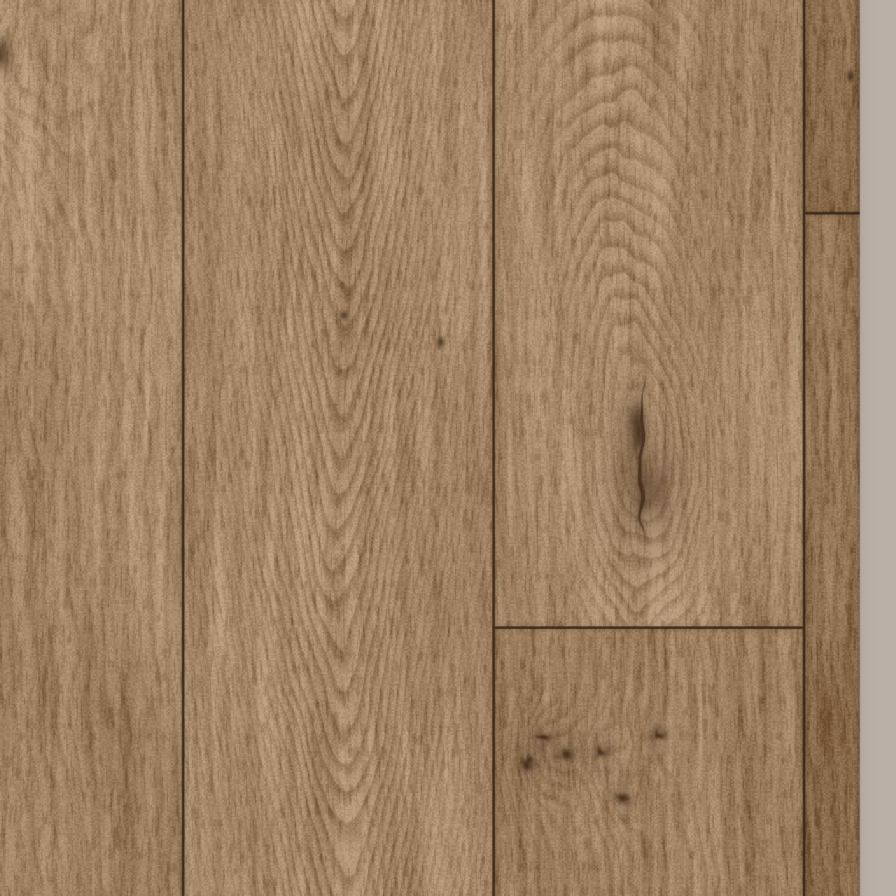
Reproduce this texture procedurally as a Shadertoy shader.

```glsl
// Oak floor: long upright boards with dark seams, staggered butt joints and a pale wall strip.
// Each board gets its own growth-ring field (straight, cathedral or knotted);
// the rings are combined with stretched noise for fibres and pores.

#define BOARD_WIDTH 0.3465
#define FIRST_SEAM 0.2044
#define SEAM_HALF 0.0014
#define JOINT_LOW 0.2995
#define JOINT_HIGH 0.762
#define WALL_EDGE 0.9596
#define RING_DEPTH 0.60
#define FIBRE_DEPTH 0.85
#define PORE_DEPTH 0.36

const vec3 OAK_DARK  = vec3(0.50, 0.375, 0.25);
const vec3 OAK_LIGHT = vec3(0.70, 0.585, 0.46);
const vec3 KNOT      = vec3(0.26, 0.17, 0.10);
const vec3 SEAM      = vec3(0.22, 0.15, 0.09);
const vec3 WALL      = vec3(0.73, 0.69, 0.66);

float hash(vec2 p) {
    vec3 q = fract(p.xyx * 0.1031);
    q += dot(q, q.yzx + 33.33);
    return fract((q.x + q.y) * q.z);
}

float noise(vec2 p) {
    vec2 i = floor(p), f = fract(p);
    f = f * f * (3.0 - 2.0 * f);
    return mix(mix(hash(i), hash(i + vec2(1, 0)), f.x),
               mix(hash(i + vec2(0, 1)), hash(i + vec2(1, 1)), f.x), f.y);
}

float fbm(vec2 p) {
    float sum = 0.0, amp = 0.5;
    for (int i = 0; i < 4; i++) {
        sum += amp * noise(p);
        p = p * 2.03 + 17.0;
        amp *= 0.5;
    }
    return sum / 0.9375;
}

// Soft round falloff, 1 at the centre
float spot(vec2 p, vec2 centre, vec2 radius) {
    vec2 d = (p - centre) / radius;
    return exp(-min(dot(d, d), 40.0));
}

// Slow rise into dark late wood, then a quick drop; near zero mean
float ringProfile(float phase) {
    float t = fract(phase);
    return smoothstep(0.3, 0.85, t) * (1.0 - smoothstep(0.85, 1.0, t)) - 0.35;
}

void mainImage(out vec4 fragColor, in vec2 fragCoord) {
    vec2 uv = fragCoord / iResolution.xy;
    float px = 1.0 / iResolution.y;

    // Board layout
    float column = (uv.x - FIRST_SEAM) / BOARD_WIDTH + 1.0;
    float board = floor(column);
    float joint = board == 2.0 ? JOINT_LOW : board == 3.0 ? JOINT_HIGH : -1.0;
    bool upper = uv.y > joint;
    float seamDist = abs(column - floor(column + 0.5)) * BOARD_WIDTH;
    seamDist = min(seamDist, abs(uv.y - joint));
    vec2 seed = vec2(13.7, 29.3) * (board + (upper ? 0.5 : 0.0));

    // Gentle bending of the grain
    vec2 p = uv;
    p.x += 0.022 * (fbm(uv * vec2(5.0, 2.5) + seed) - 0.5);
    float wobble = noise(uv * vec2(32.0, 12.0) + seed) + 0.4 * noise(uv * vec2(80.0, 30.0) + seed);
    float rings, strength = 0.4, stain = 0.0;

    if (board == 1.0) {
        // Cathedral arches pointing down
        float dx = p.x - 0.384;
        rings = 23.0 * (p.y - 5.0 * (sqrt(dx * dx + 0.0005) - 0.022)) + 0.7 * wobble;
        strength = 0.25 + 0.6 * exp(-dx * dx / 0.007);
        stain = 0.7 * spot(uv, vec2(0.384, 0.648), vec2(0.005))
              + 0.8 * spot(uv, vec2(0.492, 0.618), vec2(0.004, 0.006));
    } else if (board == 2.0 && upper) {
        // Long ovals around a split knot
        vec2 d = p - vec2(0.716, 0.50);
        d.x += 0.085 * max(d.y, 0.0);
        float r = length(d * vec2(1.0, d.y > 0.0 ? 0.33 : 0.42));
        rings = -105.0 * r + 0.9 * wobble;
        strength = 0.2 + 0.6 * exp(-d.x * d.x / 0.004) * smoothstep(0.01, 0.05, r);
        vec2 k = uv + 0.012 * (vec2(noise(uv * 45.0), noise(uv * 45.0 + 9.0)) - 0.5);
        float crack = spot(k, vec2(0.717, k.y), vec2(0.0017, 1.0))
                    * smoothstep(0.37, 0.44, uv.y) * (1.0 - smoothstep(0.52, 0.61, uv.y));
        stain = 0.7 * crack + 0.7 * spot(k, vec2(0.711, 0.52), vec2(0.009, 0.026))
              + 0.35 * spot(k, vec2(0.725, 0.455), vec2(0.022, 0.035))
              + 0.18 * spot(k, vec2(0.716, 0.46), vec2(0.045, 0.09));
    } else {
        // Straight grain, flowing round any knots
        float flow = 0.0;
        if (board == 2.0) {
            for (int i = 0; i < 6; i++) {
                float n = float(i);
                vec2 c = vec2(0.59 + 0.17 * fract(n * 0.618), 0.10 + 0.09 * hash(vec2(n, 4.0)));
                vec2 k = uv + 0.008 * (noise(uv * 110.0 + n) - 0.5);
                flow += spot(uv, c, vec2(0.025, 0.045));
                stain += 0.8 * spot(k, c, vec2(0.004 + 0.005 * hash(vec2(n, 7.0)), 0.006))
                       + 0.13 * spot(k, c, vec2(0.02, 0.03));
            }
        } else if (board == 0.0) {
            flow = 3.0 * spot(uv, vec2(0.0, 0.94), vec2(0.08, 0.10));
            stain = 0.7 * spot(uv, vec2(0.0, 0.94), vec2(0.011, 0.018));
        } else {
            stain = 0.8 * spot(uv, vec2(0.949, 0.915), vec2(0.004, 0.006));
        }
        rings = 60.0 * p.x + 3.0 * p.y + 2.0 * flow + 1.2 * wobble;
    }

    // Tone from rings, fibres, pores and broad shading
    float fibre = fbm(p * vec2(130.0, 6.0) + seed) - 0.5;
    float pore = smoothstep(0.5, 0.95, noise(p * vec2(430.0, 75.0) + seed));
    float broad = fbm(uv * vec2(9.0, 3.0) + seed + 5.0) - 0.5;
    float tone = 0.67 + FIBRE_DEPTH * fibre + 0.6 * broad + 0.12 * (uv.y - 0.5);
    tone -= RING_DEPTH * strength * ringProfile(rings) + PORE_DEPTH * (pore - 0.25);
    tone += 0.34 * (hash(floor(uv * 512.0)) - 0.5);
    tone -= board == 3.0 ? 0.5 : board == 2.0 && !upper ? 0.2 : 0.0;
    vec3 color = mix(OAK_DARK, OAK_LIGHT, clamp(tone, -0.35, 1.25));
    color = mix(color, KNOT, clamp(stain, 0.0, 0.9));

    // Seams with a soft bevel, then the wall strip and its contact shadow
    color *= 1.0 - 0.18 * exp(-seamDist / 0.003);
    color = mix(color, SEAM, 0.92 * (1.0 - smoothstep(SEAM_HALF - px, SEAM_HALF + px, seamDist)));
    float wallDist = uv.x - WALL_EDGE;
    color *= 1.0 - 0.25 * exp(-abs(wallDist) / 0.004);
    vec3 wall = WALL * (1.0 - 0.06 * exp(-max(wallDist, 0.0) / 0.006));
    color = mix(color, wall, smoothstep(-px, px, wallDist));
    fragColor = vec4(color, 1.0);
}
```
